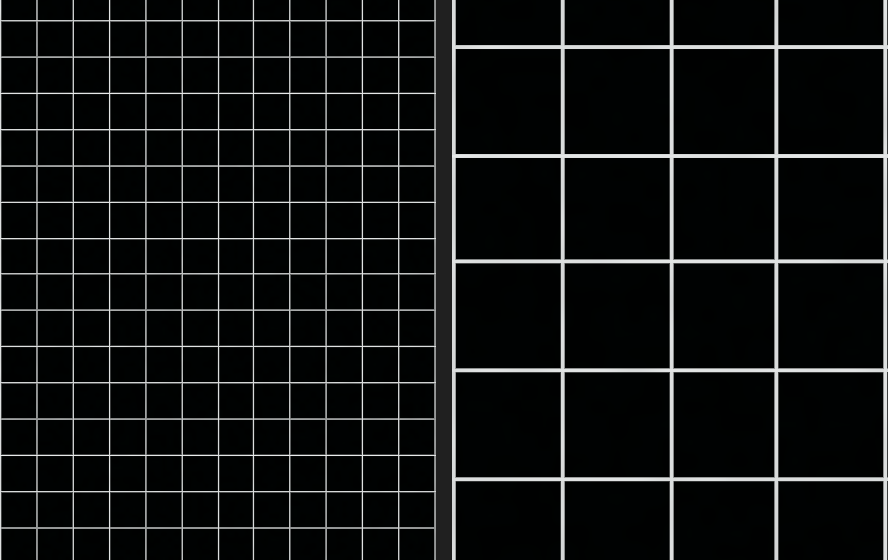
Left: the whole. Right: its middle third, enlarged.
Write a WebGL 1 fragment shader that draws this pattern.

```glsl
precision highp float;

uniform vec2 u_resolution;

float hash(vec2 p) {
  return fract(sin(dot(p, vec2(12.99, 78.23))) * 4375.85);
}

float noise(vec2 p) {
  vec2 i = floor(p);
  vec2 f = fract(p);
  f = f * f * (3.0 - 2.0 * f);
  return mix(mix(hash(i), hash(i + vec2(1.0, 0.0)), f.x),
             mix(hash(i + vec2(0.0, 1.0)), hash(i + 1.0), f.x), f.y);
}

// Antialiased coverage of a line whose centre is dist away
float lineCoverage(float dist, float halfWidth, float pixel) {
  return clamp((halfWidth - dist) / pixel + 0.5, 0.0, min(1.0, 2.0 * halfWidth / pixel));
}

void main() {
  // Cell units, measured from the upper left
  float pixel = 15.42 / u_resolution.y;
  vec2 grid = vec2(gl_FragCoord.x, u_resolution.y - gl_FragCoord.y) * pixel;
  grid -= vec2(0.018, 0.572);

  // The seventh column and row are slightly narrower
  grid += step(6.5, grid) * vec2(0.039, 0.033);

  vec2 lineId = floor(grid + 0.5);
  vec2 dist = abs(grid - lineId);

  // Small brightness differences between lines and along them
  float vertical = 0.83 + 0.05 * hash(vec2(lineId.x, 3.0))
                 + 0.04 * noise(vec2(lineId.x * 7.0, grid.y * 3.0));
  float horizontal = 0.85 + 0.05 * hash(vec2(lineId.y, 8.0))
                   + 0.04 * noise(vec2(grid.x * 3.0, lineId.y * 7.0));

  float light = max(vertical * lineCoverage(dist.x, 0.018, pixel),
                    horizontal * lineCoverage(dist.y, 0.018, pixel));

  // Near-black ground with a faint cool mottling
  vec3 ground = vec3(0.0, 0.007, 0.006) * (0.5 + noise(grid * 6.0));
  gl_FragColor = vec4(mix(ground, vec3(0.99, 1.0, 1.0), light), 1.0);
}
```
